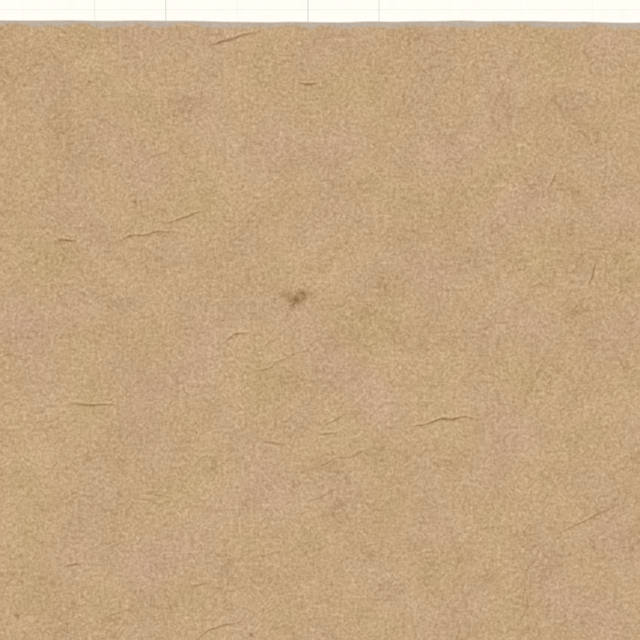
Give the GLSL for this texture, as a WebGL 1 fragment shader.

```glsl
precision highp float;
uniform vec2 u_resolution;

const vec3 PAPER = vec3(0.766, 0.646, 0.502);
const vec3 BACKING = vec3(1.0, 0.993, 0.96);
const vec3 EDGE_GREY = vec3(0.74, 0.69, 0.635);
const vec3 TONE = vec3(1.0, 1.02, 1.06);        // channel response to light and dark
const vec3 HUE_SHIFT = vec3(0.006, -0.004, 0.04); // pinkish against yellowish patches
const float GRAIN = 0.125;
const float MOTTLE = 0.05;
const float WRINKLE = 0.035;
const float CREASE_DEPTH = 0.15;
const float CREASE_WIDTH = 0.0019;
const float EDGE_HEIGHT = 0.967;
const float EDGE_THICKNESS = 0.010;
const vec2 STAIN_CENTRE = vec2(0.465, 0.535);
const vec2 STAIN_SIZE = vec2(0.024, 0.013);
const int CREASES = 26;
const int SPECKS = 14;

vec2 hash2(vec2 p) {
  vec3 q = fract(p.xyx * vec3(0.1031, 0.1030, 0.0973));
  q += dot(q, q.yzx + 33.33);
  return fract((q.xx + q.yz) * q.zy);
}

float corner(vec2 cell, vec2 offset) {
  return dot(hash2(cell) * 2.0 - 1.0, offset);
}

// Gradient noise around zero
float noise(vec2 p) {
  vec2 i = floor(p), f = p - i;
  vec2 s = f * f * f * (f * (f * 6.0 - 15.0) + 10.0);
  vec2 x = vec2(1.0, 0.0), y = x.yx;
  return mix(mix(corner(i, f), corner(i + x, f - x), s.x),
             mix(corner(i + y, f - y), corner(i + 1.0, f - 1.0), s.x), s.y);
}

vec2 rotate(vec2 p, float a) {
  float c = cos(a), s = sin(a);
  return vec2(c * p.x + s * p.y, c * p.y - s * p.x);
}

// Thin broken threads along the zero line of stretched noise
float wrinkles(vec2 uv, float angle) {
  vec2 p = rotate(uv, angle) * vec2(22.0, 48.0);
  p += 0.9 * vec2(noise(uv * 30.0), noise(uv * 30.0 + 41.0));
  float n = noise(p + 70.0) / 0.06;
  return exp(-n * n) * smoothstep(0.0, 0.3, noise(uv * 16.0 + 90.0));
}

// Curved tapering folds, flat on the left and steep at the upper right
float creases(vec2 uv) {
  float sum = 0.0;
  vec2 wobble = 0.008 * vec2(noise(uv * 34.0 + 15.0), noise(uv * 34.0 + 55.0));
  for (int k = 0; k < CREASES; k++) {
    float id = float(k);
    vec2 centre = hash2(vec2(id, 3.7)) * vec2(1.0, 0.94);
    vec2 r = hash2(vec2(id, 19.3)), t = hash2(vec2(id, 47.1));
    float steep = step(0.6, centre.x) * step(0.45, centre.y);
    float angle = mix(mix(-0.2, 0.6, r.x), mix(0.8, 1.4, r.x), steep);
    float reach = mix(0.018, 0.075, r.y * r.y);
    vec2 q = rotate(uv - centre + wobble, angle);
    float along = q.x / reach;
    float across = (q.y + (t.x - 0.5) * 0.3 * reach * along * along) / CREASE_WIDTH;
    float taper = 1.0 - smoothstep(0.25, 1.0, abs(along));
    float lit = exp(-(across - 1.8) * (across - 1.8));
    sum += taper * (exp(-across * across) - 0.3 * lit) * mix(0.25, 1.0, t.y);
  }
  return sum;
}

float specks(vec2 uv) {
  float sum = 0.0;
  for (int k = 0; k < SPECKS; k++) {
    vec2 r = hash2(vec2(float(k), 81.9));
    vec2 d = (uv - hash2(vec2(float(k), 63.5))) / mix(0.0018, 0.004, r.x);
    sum += exp(-dot(d, d)) * mix(0.3, 1.0, r.y);
  }
  return sum;
}

void main() {
  vec2 uv = gl_FragCoord.xy / u_resolution;

  // Fine grain over broad mottling
  vec2 warped = uv + 0.004 * vec2(noise(uv * 45.0), noise(uv * 45.0 + 23.0));
  float grain = 0.55 * noise(warped * vec2(115.0, 140.0)) + 0.8 * noise(warped * 215.0 + 7.0);
  float mottle = 0.5 * noise(uv * 7.0 + 12.0) + 0.6 * noise(uv * 26.0 + 31.0);
  float tone = GRAIN * grain + MOTTLE * mottle;

  // Wrinkles, folds and marks
  tone -= WRINKLE * (wrinkles(uv, 0.15) + wrinkles(uv + 3.0, 1.1) * smoothstep(0.35, 0.8, uv.x));
  tone -= CREASE_DEPTH * creases(uv) + 0.16 * specks(uv);
  vec2 s = rotate(uv - STAIN_CENTRE, 0.2) / STAIN_SIZE;
  tone -= 0.2 * exp(-dot(s, s) * 1.4) * clamp(0.75 + 1.6 * noise(uv * 75.0), 0.0, 1.4);
  vec3 colour = PAPER + TONE * tone + HUE_SHIFT * noise(uv * 11.0 + 64.0);

  // Backing strip with faint ruled lines
  float ruled = uv.x * 9.0 + 0.17;
  float lineGap = abs(fract(ruled) - 0.5) / 9.0;
  float line = (1.0 - smoothstep(0.0005, 0.002, lineGap)) * hash2(vec2(floor(ruled), 5.0)).x;
  float rule = 1.0 - smoothstep(0.0005, 0.002, abs(uv.y - 0.985));
  vec3 backing = BACKING - 0.10 * line - 0.025 * rule + 0.012 * noise(uv * 60.0);

  // Wavy grey sheet edge
  float edge = EDGE_HEIGHT + 0.009 * noise(vec2(uv.x * 2.6, 8.4)) + 0.002 * noise(vec2(uv.x * 17.0, 2.3));
  float depth = edge - uv.y;
  float rim = 1.0 - smoothstep(0.5, 1.2, depth / EDGE_THICKNESS + 0.8 * noise(uv * 40.0));
  colour = mix(colour, EDGE_GREY + 0.4 * tone, 0.9 * rim);
  colour = mix(backing, colour, smoothstep(-0.002, 0.002, depth));

  gl_FragColor = vec4(clamp(colour, 0.0, 1.0), 1.0);
}
```
